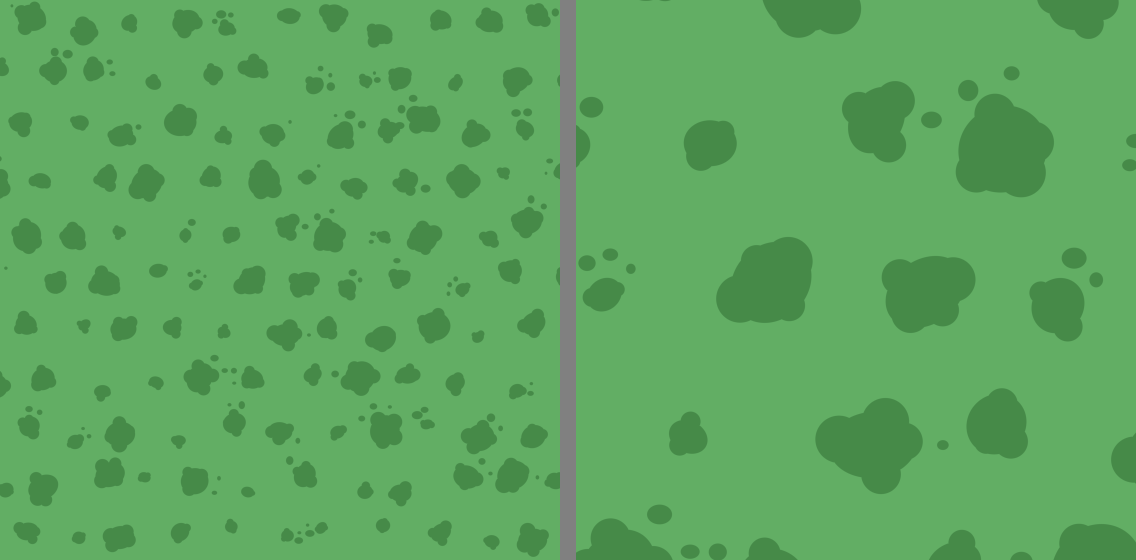
Left: the whole. Right: its middle third, enlarged.
Reproduce this pattern procedurally as a WebGL 2 fragment shader.

```glsl
#version 300 es
precision highp float;

uniform vec2 u_resolution;
out vec4 fragColor;

const vec3 GRASS = vec3(0.384, 0.682, 0.392);
const vec3 PATCH = vec3(0.274, 0.540, 0.284);
const float TAU = 6.2831853;

// Integer hash: three random values in 0..1 per cell and seed
vec3 hash3(vec2 cell, int seed) {
    uvec3 v = uvec3(ivec3(ivec2(cell), seed)) * 1664525u + 1013904223u;
    v.x += v.y * v.z; v.y += v.z * v.x; v.z += v.x * v.y;
    v ^= v >> 16u;
    v.x += v.y * v.z; v.y += v.z * v.x; v.z += v.x * v.y;
    return vec3(v >> 8u) / 16777216.0;
}

vec2 polar(float angle) {
    return vec2(cos(angle), sin(angle));
}

float ellipse(vec2 p, vec2 radii) {
    float k = length(p / radii);
    float slope = length(p / (radii * radii));
    return k * (k - 1.0) / max(slope, 1e-4);
}

// Lumpy patch: a tilted core, round lobes on its rim, and a few loose crumbs
float blob(vec2 p, vec2 cell) {
    vec3 shape = hash3(cell, 1);
    float size = mix(0.12, 0.32, shape.x);
    vec2 axis = polar(mix(-0.5, 1.1, shape.y));
    vec2 q = vec2(dot(p, axis), dot(p, vec2(-axis.y, axis.x)));
    float d = ellipse(q, size * vec2(1.0, mix(0.74, 0.95, shape.z)));

    // Larger patches carry more lobes
    int lobes = 2 + int(shape.x * 2.5);
    float start = shape.z * 17.0;
    for (int i = 0; i < lobes; i++) {
        vec3 h = hash3(cell, 10 + i);
        float angle = start + (float(i) + 0.6 * h.x) * TAU / float(lobes);
        vec2 center = polar(angle) * size * mix(0.58, 0.82, h.y);
        d = min(d, length(q - center) - size * mix(0.36, 0.58, h.z));
    }

    // Crumbs gather on one side, mostly above
    vec3 loose = hash3(cell, 2);
    int crumbs = loose.x < 0.32 ? 1 + int(loose.y * 2.6) : 0;
    for (int i = 0; i < crumbs; i++) {
        vec3 h = hash3(cell, 20 + i);
        float angle = mix(-0.6, 3.2, loose.z) + 0.65 * float(i);
        vec2 center = polar(angle) * (size * 1.3 + mix(0.06, 0.13, h.x));
        float radius = mix(0.03, 0.085, h.y * h.y);
        d = min(d, ellipse(p - center, radius * vec2(mix(0.8, 1.4, h.z), 1.0)));
    }
    return d;
}

void main() {
    float cells = 11.0;
    vec2 p = gl_FragCoord.xy / u_resolution.y * cells;

    // Nearest patch on a jittered grid with alternate rows shifted
    float d = 1.0;
    for (int j = -1; j <= 1; j++) {
        float row = floor(p.y) + float(j);
        float shift = 0.5 * mod(row, 2.0);
        for (int i = -1; i <= 1; i++) {
            vec2 cell = vec2(floor(p.x - shift) + float(i), row);
            vec2 jitter = (hash3(cell, 0).xy - 0.5) * 0.38;
            vec2 center = cell + vec2(shift, 0.0) + 0.5 + jitter;
            d = min(d, blob(p - center, cell));
        }
    }

    float edge = 0.7 * cells / u_resolution.y;
    fragColor = vec4(mix(PATCH, GRASS, smoothstep(-edge, edge, d)), 1.0);
}
```
